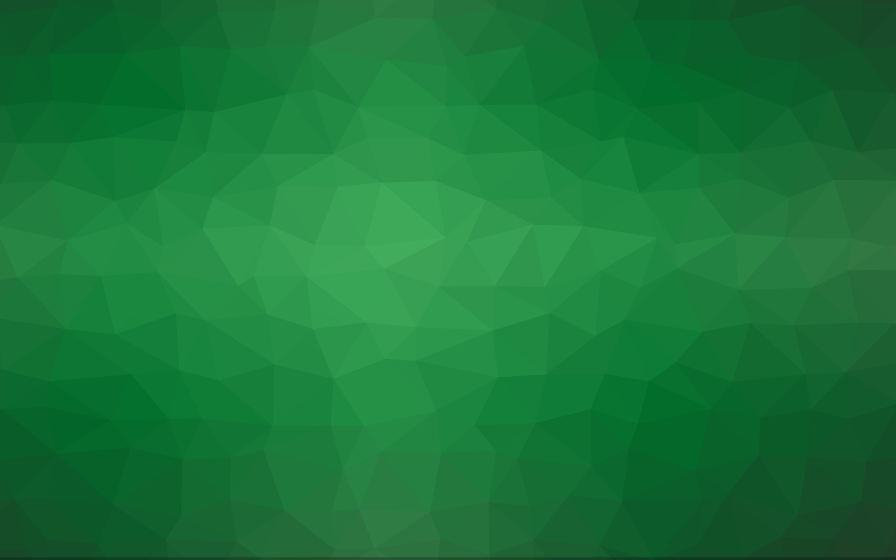
Give the GLSL for this background, as a Shadertoy shader.

```glsl
const vec3 BRIGHT = vec3(0.27, 0.68, 0.37);
const vec3 MIDDLE = vec3(0.0, 0.43, 0.17);
const vec3 DARK = vec3(0.14, 0.21, 0.15);
const vec2 CELL = vec2(0.094, 0.08);
const vec2 GRID_SHIFT = vec2(0.015, 0.02);
const vec2 JITTER = vec2(0.72, 0.54);

vec2 hash22(vec2 p) {
    vec3 q = fract(vec3(p.xyx) * vec3(0.1031, 0.1030, 0.0973));
    q += dot(q, q.yzx + 33.33);
    return fract((q.xx + q.yz) * q.zy);
}

// Jittered lattice vertex, in units of canvas height
vec2 meshVertex(vec2 id) {
    return (id + (hash22(id + 40.0) - 0.5) * JITTER) * CELL + GRID_SHIFT;
}

vec3 greenRamp(float t) {
    return t < 1.0 ? mix(BRIGHT, MIDDLE, t) : mix(MIDDLE, DARK, min(t - 1.0, 1.0));
}

// Average of a horizontal and a vertical colour ramp
vec3 backdrop(vec2 uv) {
    float across = abs(uv.x - 0.43) / 0.30;
    float along = abs(uv.y - 0.5625) / (uv.y > 0.5625 ? 0.27 : 0.30);
    return 0.5 * (greenRamp(across) + greenRamp(along));
}

float cross2(vec2 a, vec2 b) {
    return a.x * b.y - a.y * b.x;
}

float edgeDistance(vec2 p, vec2 a, vec2 b) {
    return cross2(b - a, p - a) / length(b - a);
}

// Positive inside the triangle
float triangleDistance(vec2 p, vec2 a, vec2 b, vec2 c) {
    float winding = sign(cross2(b - a, c - a));
    return min(min(winding * edgeDistance(p, a, b), winding * edgeDistance(p, b, c)),
               winding * edgeDistance(p, c, a));
}

// Flat facet colour in rgb, edge coverage in alpha
vec4 facet(vec2 p, vec2 a, vec2 b, vec2 c, float aspect, float pixel) {
    float coverage = smoothstep(-0.6 * pixel, 0.6 * pixel, triangleDistance(p, a, b, c));
    vec2 centre = (a + b + c) / 3.0;
    float shade = 1.0 + 0.045 * (hash22(floor(centre * 900.0)).x - 0.5);
    vec2 uv = clamp(centre / vec2(aspect, 1.0), 0.0, 1.0);
    return vec4(backdrop(uv) * shade, 1.0) * coverage;
}

void mainImage(out vec4 fragColor, in vec2 fragCoord) {
    float pixel = 1.0 / iResolution.y;
    float aspect = iResolution.x * pixel;
    vec2 p = fragCoord * pixel;
    vec2 home = floor((p - GRID_SHIFT) / CELL);
    vec4 total = vec4(backdrop(p / vec2(aspect, 1.0)), 1.0) * 0.001;

    // Split each nearby quad along its shorter diagonal
    for (int j = -1; j <= 1; j++) {
        for (int i = -1; i <= 1; i++) {
            vec2 id = home + vec2(i, j);
            vec2 a = meshVertex(id);
            vec2 b = meshVertex(id + vec2(1.0, 0.0));
            vec2 c = meshVertex(id + vec2(1.0, 1.0));
            vec2 d = meshVertex(id + vec2(0.0, 1.0));
            if (distance(a, c) < distance(b, d)) {
                total += facet(p, a, b, c, aspect, pixel);
                total += facet(p, a, c, d, aspect, pixel);
            } else {
                total += facet(p, a, b, d, aspect, pixel);
                total += facet(p, b, c, d, aspect, pixel);
            }
        }
    }
    vec3 colour = total.rgb / total.a;

    // Thin shaded lower border
    colour *= mix(0.75, 1.0, smoothstep(0.003, 0.007, p.y));
    fragColor = vec4(colour, 1.0);
}
```
